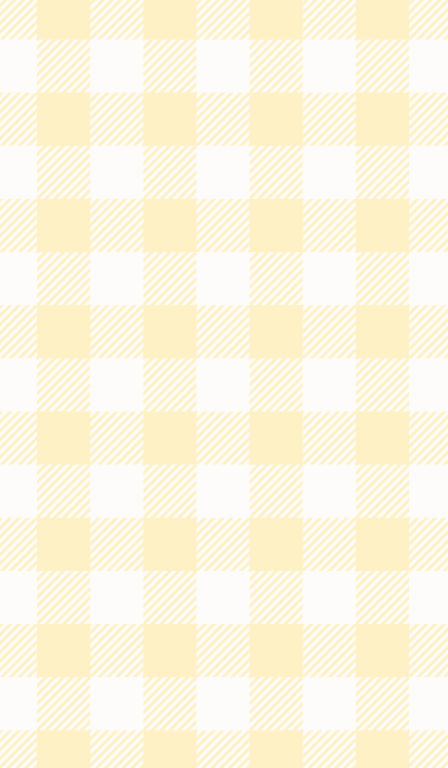
This pattern is drawn by a Shadertoy shader. Its source:

```glsl
// Pale yellow gingham with diagonal twill stripes where the bands overlap white.

// Antialiased coverage of bars centred on whole numbers, px is one pixel in units of x
float bars(float x, float halfWidth, float px) {
    float toCentre = abs(fract(x + 0.5) - 0.5);
    return clamp((halfWidth - toCentre) / px + 0.5, 0.0, 1.0);
}

void mainImage(out vec4 fragColor, in vec2 fragCoord) {
    // One repeat is a yellow band followed by a white band, on both axes
    float period = 0.1384;
    vec2 p = (fragCoord / iResolution.y - vec2(0.0482, -0.0202)) / period;
    float px = 1.0 / (iResolution.y * period);

    // Crossing bands, each half a repeat wide
    float column = bars(p.x - 0.25, 0.25, px);
    float row = bars(p.y - 0.25, 0.25, px);

    // Twill rising to the right, six stripes per check
    float twill = bars((p.x - p.y) * 12.0, 0.245, px * 12.0 * 1.414);

    // Solid where both bands meet, striped where only one runs
    float dye = mix(column * row, max(column, row), twill);

    vec3 cream = vec3(0.995, 0.988, 0.982);
    vec3 yellow = vec3(0.992, 0.945, 0.772);
    fragColor = vec4(mix(cream, yellow, dye), 1.0);
}
```
